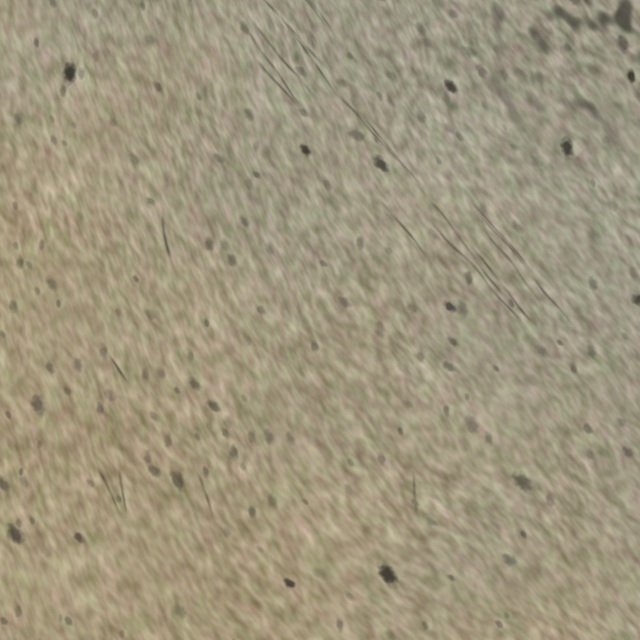
Write a WebGL 1 fragment shader that draws this texture.

```glsl
precision highp float;
// Dry sandy ground with slanted streaky grain, scattered pebbles, thin scratches and a stony corner.
uniform vec2 u_resolution;

const vec3 WARM_SAND = vec3(0.648, 0.594, 0.477);
const vec3 COOL_SAND = vec3(0.612, 0.596, 0.522);
const vec3 SHADOW = vec3(0.19, 0.18, 0.16);
const vec3 HIGHLIGHT = vec3(0.80, 0.78, 0.69);
const vec3 TINT = vec3(0.022, -0.014, 0.014);   // pink to green drift
const vec2 GRAIN_FREQ = vec2(84.0, 36.0);       // across, along the streaks
const float GRAIN_CONTRAST = 0.155;
const float LEFT_ANGLE = 1.20;                  // streak slope in radians
const float RIGHT_ANGLE = 0.92;
const float TRACK_ANGLE = 0.88;
const float TWIG_ANGLE = 1.50;
const float LINE_WIDTH = 0.0024;
const int TRACKS = 15;
const int TWIGS = 8;

vec2 hash2(vec2 p) {
  vec3 q = fract(p.xyx * vec3(0.1031, 0.1030, 0.0973));
  q += dot(q, q.yzx + 33.33);
  return fract((q.xx + q.yz) * q.zy);
}

vec2 gradient(vec2 cell) {
  float a = 6.2832 * hash2(cell).x;
  return vec2(cos(a), sin(a));
}

float noise(vec2 p) {
  vec2 i = floor(p), f = p - i;
  vec2 u = f * f * f * (f * (f * 6.0 - 15.0) + 10.0);
  vec2 e = vec2(1.0, 0.0);
  float low = mix(dot(gradient(i), f), dot(gradient(i + e), f - e), u.x);
  float high = mix(dot(gradient(i + e.yx), f - e.yx), dot(gradient(i + 1.0), f - 1.0), u.x);
  return mix(low, high, u.y);
}

// Turns a vector into (across, along) parts for streaks falling to the right.
vec2 toStreak(vec2 v, float angle) {
  float c = cos(angle), s = sin(angle);
  return vec2(s * v.x + c * v.y, c * v.x - s * v.y);
}

// Elongated pebbles: x is shadow, y is the lit right side.
vec2 pebbles(vec2 p, float angle, float freq, float density, float size, float seed) {
  vec2 g = p * freq, base = floor(g), shade = vec2(0.0);
  float wobble = 0.35 * noise(p * 130.0 + seed);
  for (int j = -1; j <= 1; j++) {
    for (int i = -1; i <= 1; i++) {
      vec2 cell = base + vec2(float(i), float(j));
      vec2 jitter = hash2(cell + seed), trait = hash2(cell + seed + 57.0);
      vec2 centre = (cell + jitter) / freq;
      float clump = 0.8 + 1.5 * noise(centre * 4.5 + 3.0) + 0.5 * (0.5 - centre.x);
      float present = step(trait.x, density * clump);
      float radius = size * mix(0.5, 1.0, trait.y);
      vec2 d = toStreak(p - centre, angle + jitter.x - 0.5) / (radius * vec2(1.0, 1.7));
      float dark = smoothstep(1.3, 0.35, length(d) + wobble);
      float lit = smoothstep(1.2, 0.3, length(d - vec2(1.5, 0.2)) + wobble);
      float strength = present * mix(0.4, 1.0, jitter.y);
      shade = max(shade, strength * vec2(dark, lit * jitter.x));
    }
  }
  return shade;
}

// One fine tapering line: x is shadow, y is the lit rim.
vec2 scratch(vec2 p, vec2 centre, float angle, float halfLength) {
  vec2 d = toStreak(p - centre, angle);
  d.x += 0.006 * noise(p * 14.0 + centre * 31.0);
  float taper = smoothstep(1.0, 0.4, abs(d.y) / halfLength);
  taper *= clamp(0.7 + 1.1 * noise(p * 28.0 + centre * 9.0), 0.0, 1.0);
  float dark = smoothstep(LINE_WIDTH * 1.5, 0.0, abs(d.x));
  float lit = smoothstep(LINE_WIDTH * 2.0, 0.0, abs(d.x - LINE_WIDTH * 2.2));
  return taper * vec2(dark, lit);
}

void main() {
  vec2 p = gl_FragCoord.xy / u_resolution.y;
  float angle = mix(LEFT_ANGLE, RIGHT_ANGLE, smoothstep(0.0, 0.9, p.x));
  vec2 flow = toStreak(p - 0.5, angle);
  flow.x += 0.008 * noise(p * 9.0);

  // Broad colour drift from warm lower left to cool upper right
  float cool = smoothstep(0.35, 1.65, p.x + p.y + 0.35 * noise(p * 4.0));
  vec3 color = mix(WARM_SAND, COOL_SAND, cool);
  color += 0.035 * noise(p * 5.0 + 20.0);
  color += TINT * (noise(flow * vec2(34.0, 17.0) + 8.0) + noise(flow * GRAIN_FREQ + 40.0));

  // Streaky grain in three sizes
  float grain = 0.85 * noise(flow * GRAIN_FREQ);
  grain += 0.50 * noise(flow * GRAIN_FREQ * 1.9 + 13.0);
  grain += 0.50 * noise(flow * GRAIN_FREQ * 0.45 + 71.0);
  color += GRAIN_CONTRAST * grain * (1.0 + 0.4 * noise(p * 7.0 + 5.0));

  // Faint small pebbles, then few strong ones
  vec2 shade = 0.42 * pebbles(p, angle, 30.0, 0.26, 0.0078, 11.0);
  shade = max(shade, 0.85 * pebbles(p, angle, 9.0, 0.24, 0.0125, 83.0));

  // Long slanted tracks in the upper right half
  for (int i = 0; i < TRACKS; i++) {
    vec2 h = hash2(vec2(float(i), 5.0)), k = hash2(vec2(float(i), 19.0));
    vec2 centre = vec2(0.40 + 0.42 * h.x, 1.0 - 0.48 * h.x + 0.20 * (h.y - 0.5));
    shade = max(shade, vec2(0.42, 0.22) * scratch(p, centre, TRACK_ANGLE + 0.14 * (k.x - 0.5), 0.05 + 0.12 * k.y));
  }
  // Short upright twigs towards the left and below
  for (int i = 0; i < TWIGS; i++) {
    vec2 h = hash2(vec2(float(i), 37.0)), k = hash2(vec2(float(i), 61.0));
    vec2 centre = vec2(0.65, 0.85) * h + vec2(0.02, 0.1);
    shade = max(shade, vec2(0.45, 0.28) * scratch(p, centre, TWIG_ANGLE - 0.6 * k.x, 0.03 + 0.07 * k.y));
  }

  // Dark stony clumps in the upper right corner
  float corner = smoothstep(0.40, 0.05, length((p - vec2(0.98, 1.0)) * vec2(1.0, 1.1)));
  float stones = noise(flow * vec2(40.0, 26.0) + 90.0) + 0.6 * noise(p * 17.0 + 4.0);
  shade.x = max(shade.x, 0.65 * corner * smoothstep(0.05, 0.55, stones));

  color = mix(color, HIGHLIGHT, 0.7 * shade.y);
  color = mix(color, SHADOW, shade.x);
  gl_FragColor = vec4(clamp(color, 0.0, 1.0), 1.0);
}
```
